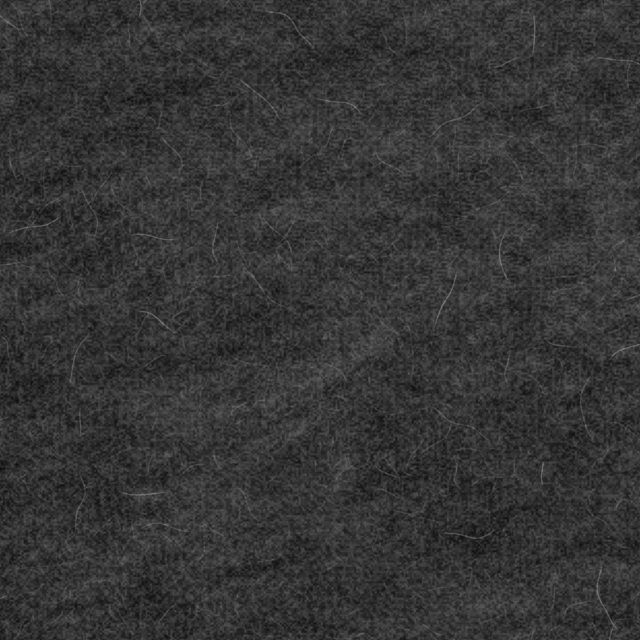
A WebGL 1 fragment shader for this texture:

```glsl
precision highp float;

uniform vec2 u_resolution;

const vec3 FELT_COLOR = vec3(0.203);
const vec3 FIBRE_TINT = vec3(1.0);

const vec2 CLOUD_SCALE = vec2(3.0, 6.0);
const vec2 CREASE_SCALE = vec2(17.0, 40.0);
const float CREASE_SLOPE = 0.22;
const float CLOUD_AMOUNT = 0.09;
const float CREASE_AMOUNT = 0.13;

const float COARSE_GRAIN_SCALE = 150.0;
const float FINE_GRAIN_SCALE = 310.0;
const float COARSE_GRAIN_AMOUNT = 0.085;
const float FINE_GRAIN_AMOUNT = 0.15;

const float FIBRE_WIDTH = 0.0006;
const float FUZZ_AMOUNT = 0.065;
const float STRAND_AMOUNT = 0.10;
const float HAIR_AMOUNT = 0.19;

float hash(vec2 p) {
  return fract(sin(dot(p, vec2(127.1, 311.7))) * 43758.5453);
}

float valueNoise(vec2 p) {
  vec2 cell = floor(p);
  vec2 f = fract(p);
  f = f * f * (3.0 - 2.0 * f);
  float low = mix(hash(cell), hash(cell + vec2(1.0, 0.0)), f.x);
  float high = mix(hash(cell + vec2(0.0, 1.0)), hash(cell + vec2(1.0)), f.x);
  return mix(low, high, f.y);
}

float fbm(vec2 p) {
  float sum = 0.0;
  float weight = 0.5;
  for (int i = 0; i < 3; i++) {
    sum += weight * valueNoise(p);
    p = p * 2.03 + 17.3;
    weight *= 0.55;
  }
  return sum / 0.926;
}

// One curved fibre per occupied cell, gathered from the neighbouring cells
float fibres(vec2 uv, float cells, float density, float seed) {
  vec2 p = uv * cells;
  vec2 home = floor(p);
  float edge = (FIBRE_WIDTH + 1.0 / u_resolution.y) * cells;
  float cover = 0.0;
  for (int j = -1; j <= 1; j++) {
    for (int i = -1; i <= 1; i++) {
      vec2 cell = home + vec2(float(i), float(j));
      vec2 key = cell + seed;
      float present = step(hash(key + 3.1), density);
      vec2 center = cell + vec2(hash(key + 5.7), hash(key + 11.3));
      float angle = 6.2832 * hash(key + 19.9);
      float halfLength = mix(0.2, 0.7, hash(key + 23.5));
      float bend = 1.6 * (hash(key + 31.7) - 0.5);
      float wiggle = 0.09 * (hash(key + 37.1) - 0.5);
      float strength = mix(0.25, 1.0, hash(key + 41.9));

      // Distance to the bent centre line, corrected for its slope
      vec2 d = p - center;
      float c = cos(angle);
      float s = sin(angle);
      vec2 q = vec2(c * d.x + s * d.y, c * d.y - s * d.x);
      float offset = q.y - bend * q.x * q.x - wiggle * sin(9.0 * q.x);
      float slope = 2.0 * bend * q.x + 9.0 * wiggle * cos(9.0 * q.x);
      float dist = abs(offset) / sqrt(1.0 + slope * slope);

      float line = 1.0 - smoothstep(0.0, edge, dist);
      float taper = 1.0 - smoothstep(0.6 * halfLength, halfLength, abs(q.x));
      cover = max(cover, present * strength * line * taper);
    }
  }
  return cover;
}

void main() {
  vec2 uv = gl_FragCoord.xy / u_resolution.y;

  // Broad cloudiness and sloping creases
  vec2 sheared = vec2(uv.x, uv.y - CREASE_SLOPE * uv.x);
  float tone = CLOUD_AMOUNT * (fbm(sheared * CLOUD_SCALE + 4.0) - 0.5);
  tone += CREASE_AMOUNT * (fbm(sheared * CREASE_SCALE + 31.0) - 0.5);

  // Matted wool grain
  tone += COARSE_GRAIN_AMOUNT * (valueNoise(uv * COARSE_GRAIN_SCALE) - 0.5);
  tone += FINE_GRAIN_AMOUNT * (valueNoise(uv * FINE_GRAIN_SCALE + 57.0) - 0.5);

  // Short fuzz, medium strands and a few long bright hairs
  float fuzz = fibres(uv, 64.0, 0.95, 13.0) + fibres(uv, 43.0, 0.9, 71.0);
  float strands = fibres(uv, 21.0, 0.6, 137.0);
  float hairs = fibres(uv, 10.0, 0.6, 211.0);
  float light = FUZZ_AMOUNT * fuzz + STRAND_AMOUNT * strands + HAIR_AMOUNT * hairs;

  gl_FragColor = vec4(FELT_COLOR + tone + FIBRE_TINT * light, 1.0);
}
```
